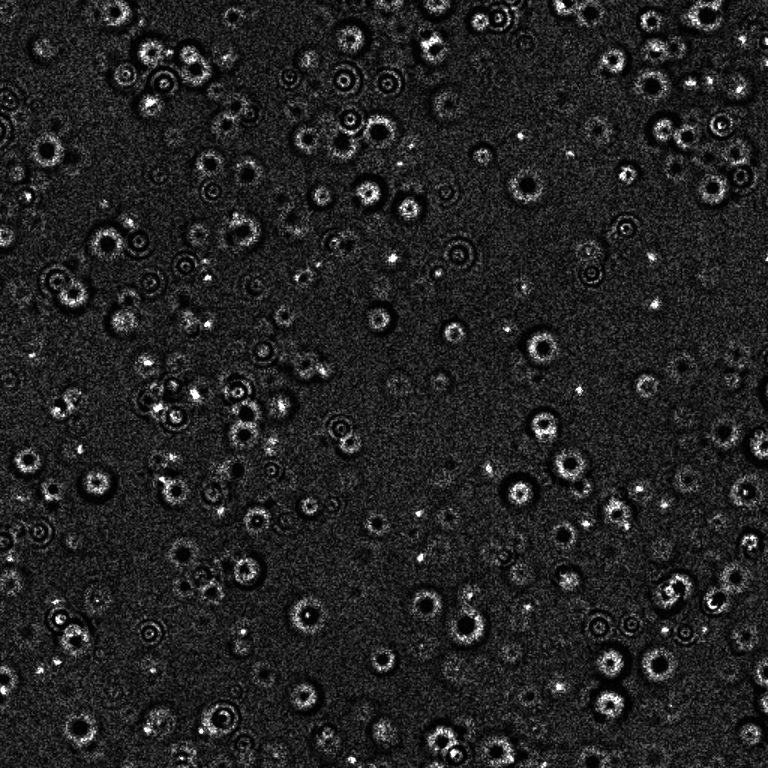
Write a three.js fragment shader that draws this texture.

```glsl
// Grainy dark field strewn with small diffraction rings and bright specks.
// Jittered grids place damped cosine rings, whose sum scales a fine
// half-normal grain; strong light also adds a solid glow.

#define GRAIN_CELLS 512.0
#define GRAIN_LEVEL 0.152
#define RING_CELLS 23.0
#define CLUSTER_SCALE 6.0
#define DARKEST 0.12
#define GLOW 0.10
#define SPECK_SHARE 0.20
#define SPECK_RADIUS 0.0046
#define SPECK_GAIN 7.5
#define TAU 6.2831853

varying vec2 vUv;

vec3 hash3(vec2 p) {
  vec3 q = fract(p.xyx * vec3(0.1031, 0.1030, 0.0973));
  q += dot(q, q.yxz + 33.33);
  return fract((q.xxy + q.yzz) * q.zyx);
}

float valueNoise(vec2 p) {
  vec2 cell = floor(p);
  vec2 f = smoothstep(0.0, 1.0, p - cell);
  float low = mix(hash3(cell).x, hash3(cell + vec2(1.0, 0.0)).x, f.x);
  float high = mix(hash3(cell + vec2(0.0, 1.0)).x, hash3(cell + 1.0).x, f.x);
  return mix(low, high, f.y);
}

// Magnitude of a nearly normal variable with unit deviation
float halfNormal(vec2 cell) {
  return abs(dot(hash3(cell + 17.0), vec3(1.0)) - 1.5) * 2.0;
}

// Grain blended between cell centres
float grain(vec2 uv) {
  vec2 p = uv * GRAIN_CELLS - 0.5;
  vec2 cell = floor(p);
  vec2 f = p - cell;
  float low = mix(halfNormal(cell), halfNormal(cell + vec2(1.0, 0.0)), f.x);
  float high = mix(halfNormal(cell + vec2(0.0, 1.0)), halfNormal(cell + 1.0), f.x);
  return mix(low, high, f.y);
}

// One particle: damped rings lit from one side, sometimes with a speck
float particle(vec2 d, vec2 seed, vec2 periodRange, float gain) {
  vec3 shape = hash3(seed + 71.0);
  vec3 light = hash3(seed + 139.0);
  float radius = mix(0.026, 0.042, shape.x);
  float period = mix(periodRange.x, periodRange.y, shape.x);
  float angle = TAU * light.x;
  vec2 side = vec2(cos(angle), sin(angle));

  float r = length(d);
  float fade = 1.0 - smoothstep(0.0, radius, r);
  float phase = 0.5 * TAU + (shape.y - 0.5) * 2.4;
  float strength = gain * mix(0.6, 3.4, pow(shape.z, 3.0));
  float lit = 1.0 + 1.1 * dot(side, d) / radius;
  float rings = strength * lit * fade * cos(TAU * r / period + phase);

  // Slightly oval speck, set off from the ring centre
  vec2 e = d - side * 0.005 * light.y;
  e = vec2(dot(e, side) * 1.3, dot(e, vec2(-side.y, side.x)));
  float hasSpeck = step(1.0 - SPECK_SHARE, light.z);
  float speck = exp(-dot(e, e) / (SPECK_RADIUS * SPECK_RADIUS));
  return rings + hasSpeck * SPECK_GAIN * mix(0.4, 1.0, light.y) * speck;
}

// Sum of the particles in the neighbouring cells of one layer
float ringLayer(vec2 uv, vec2 layerSeed, vec2 periodRange, float gain, float share) {
  vec2 home = floor(uv * RING_CELLS);
  float sum = 0.0;
  for (int y = -1; y <= 1; y++) {
    for (int x = -1; x <= 1; x++) {
      vec2 cell = home + vec2(float(x), float(y));
      vec2 seed = cell + layerSeed;
      vec3 place = hash3(seed);
      vec2 centre = (cell + place.xy) / RING_CELLS;
      float cluster = valueNoise(centre * CLUSTER_SCALE + 40.0);
      float chance = share * mix(0.4, 1.6, smoothstep(0.25, 0.75, cluster));
      if (place.z < chance) sum += particle(uv - centre, seed, periodRange, gain);
    }
  }
  return sum;
}

void main() {
  // Local light: gentle mottling plus broad and fine rings
  float field = mix(0.88, 1.12, valueNoise(vUv * 9.0 + 90.0));
  field += ringLayer(vUv, vec2(200.0, 310.0), vec2(0.019, 0.029), 1.0, 0.52);
  field += ringLayer(vUv, vec2(520.0, 430.0), vec2(0.008, 0.012), 0.6, 0.28);
  field = max(field, DARKEST);

  // Multiplicative grain, with a solid glow where the light is strong
  float grey = GRAIN_LEVEL * field * grain(vUv) + GLOW * max(field - 2.0, 0.0);
  gl_FragColor = vec4(vec3(clamp(grey, 0.0, 1.0)), 1.0);
}
```
